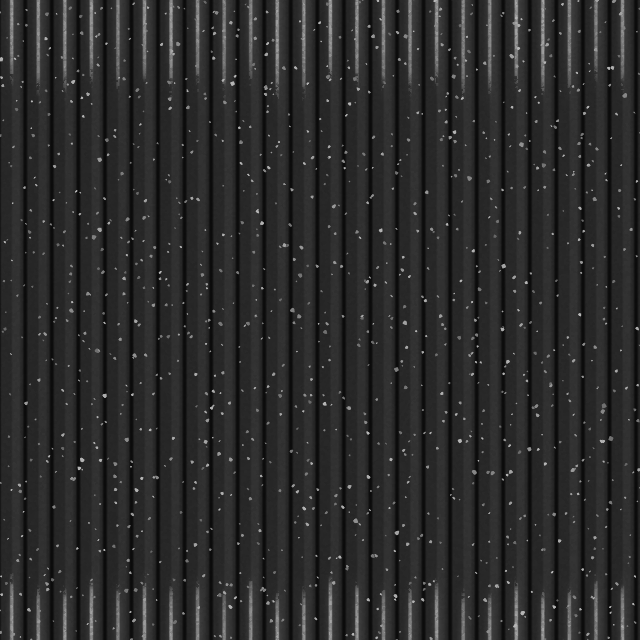
Write a three.js fragment shader that draws this texture.

```glsl
// Dark vertical ribs with glossy streaks at top and bottom, dusted with pale specks.
varying vec2 vUv;

float hash(vec2 p) {
  return fract(sin(dot(p, vec2(127.1, 311.7))) * 43758.5);
}

// Cellular noise: x = distance to the nearest point, y = random id of that point
vec2 cellular(vec2 p) {
  vec2 cell = floor(p);
  vec2 nearest = vec2(9.0, 0.0);
  for (int j = -1; j <= 1; j++) {
    for (int i = -1; i <= 1; i++) {
      vec2 c = cell + vec2(float(i), float(j));
      vec2 point = c + vec2(hash(c), hash(c + 41.3));
      float d = length(p - point);
      if (d < nearest.x) nearest = vec2(d, hash(c + 17.9));
    }
  }
  return nearest;
}

// Rib cross-section: shadowed groove, dark flank and lighter face
float ribShade(float x) {
  float groove = abs(fract(x - 0.45) - 0.5);
  float body = smoothstep(0.015, 0.13, groove);
  float face = smoothstep(0.40, 0.50, x) * (1.0 - smoothstep(0.70, 0.82, x));
  return mix(0.045, 0.152 + 0.04 * face, body);
}

// Narrow gloss along each rib, breaking into grain where it fades
float streak(float x, float rib, float y, float grain) {
  float reach = 0.03 * (hash(vec2(rib, 3.0)) - 0.5);
  float upper = smoothstep(0.82, 0.96, y + reach);
  float lower = 1.0 - smoothstep(0.025, 0.115, y + reach);
  float fade = max(upper, lower);
  float line = 1.0 - smoothstep(0.025, 0.10, abs(x - 0.44));
  float wear = smoothstep(0.0, 0.35, fade - 0.5 * grain * (1.0 - fade));
  float halo = 0.05 * fade * (1.0 - smoothstep(0.05, 0.3, abs(x - 0.44)));
  float strength = 0.28 + 0.1 * hash(vec2(rib, 8.0));
  return line * wear * strength * (0.55 + 0.45 * fade) * (0.8 + 0.35 * grain) + halo;
}

// Scattered specks, coarser layers holding fewer and larger ones
vec2 specks(vec2 uv) {
  vec2 result = vec2(0.0);
  for (int i = 0; i < 4; i++) {
    float layer = float(i);
    float count = 38.0 - 7.0 * layer;
    vec2 warp = 0.0005 * sin(uv.yx * vec2(900.0, 760.0) + layer);
    vec2 dot = cellular((uv + warp) * count + 57.0 * layer);
    float size = fract(dot.y * 91.7);
    float radius = 0.0012 + 0.0004 * layer + 0.0014 * size * size * size;
    float cover = 1.0 - smoothstep(radius - 0.0009, radius + 0.0009, dot.x / count);
    cover *= step(dot.y, 0.43);
    float tone = 0.40 + 0.32 * fract(dot.y * 37.3);
    if (cover > result.x) result = vec2(cover, tone);
  }
  return result;
}

void main() {
  // Slightly more than 24 ribs span the canvas
  float ribs = vUv.x * 24.1;
  float x = fract(ribs);
  float rib = floor(ribs);

  // Fine surface grain
  float grain = cellular(vUv * 260.0).y;
  float shade = ribShade(x) * (0.96 + 0.08 * grain);
  shade *= 0.98 + 0.04 * hash(vec2(rib, 5.0));
  shade += streak(x, rib, vUv.y, grain);

  vec2 speck = specks(vUv);
  shade = mix(shade, max(shade, speck.y), speck.x);
  gl_FragColor = vec4(vec3(shade), 1.0);
}
```
